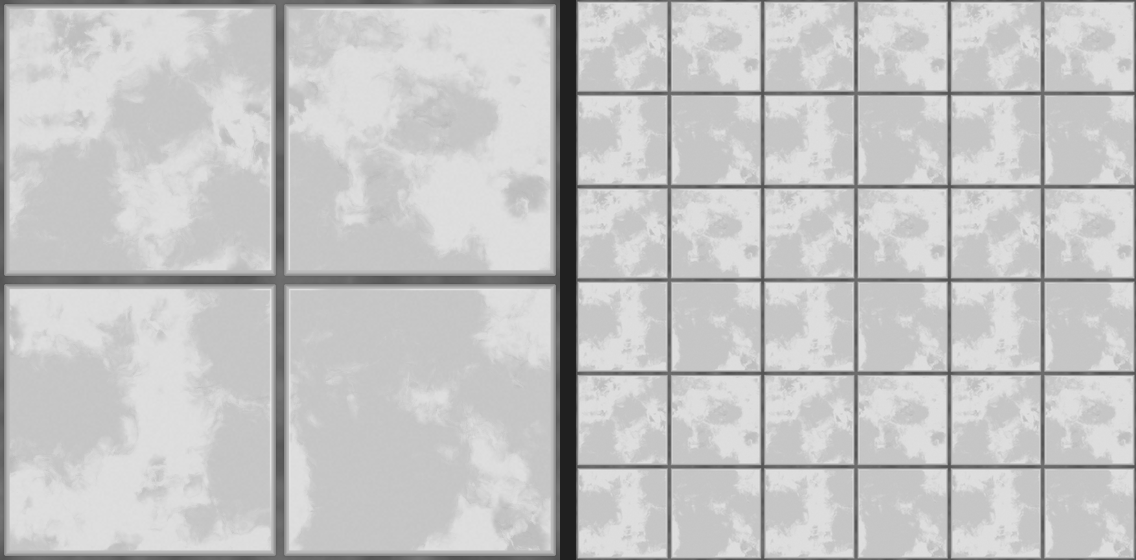
Left, the tile; right, the same tile 3 across and 3 down.
Reproduce this pattern procedurally as a WebGL 1 fragment shader.

```glsl
precision highp float;

uniform vec2 u_resolution;

float hash(vec2 p) {
  vec3 h = fract(p.xyx * 0.1031);
  h += dot(h, h.yzx + 33.33);
  return fract((h.x + h.y) * h.z);
}

// Value noise that wraps after a whole number of cells
float noise(vec2 p, float period) {
  vec2 cell = floor(p), f = fract(p);
  f = f * f * (3.0 - 2.0 * f);
  vec2 lo = mod(cell, period), hi = mod(cell + 1.0, period);
  return mix(mix(hash(lo), hash(vec2(hi.x, lo.y)), f.x),
             mix(hash(vec2(lo.x, hi.y)), hash(hi), f.x), f.y);
}

float fbm(vec2 p, float period) {
  float sum = 0.0, amp = 0.5;
  for (int i = 0; i < 6; i++) {
    sum += amp * noise(p, period);
    p = p * 2.0 + 19.0;
    period *= 2.0;
    amp *= 0.52;
  }
  return sum / 1.02;
}

// Creased noise: thin dark veins between soft puffs
float billow(vec2 p, float period) {
  float sum = 0.0, amp = 0.5;
  for (int i = 0; i < 4; i++) {
    sum += amp * abs(2.0 * noise(p, period) - 1.0);
    p = p * 2.0 + 7.0;
    period *= 2.0;
    amp *= 0.6;
  }
  return sum;
}

float roundedBox(vec2 p, float halfSize, float radius) {
  vec2 a = abs(p) - halfSize + radius;
  return length(max(a, 0.0)) + min(max(a.x, a.y), 0.0) - radius;
}

float marble(vec2 p) {
  vec2 warp = vec2(fbm(p * 2.0, 128.0), fbm(p * 2.0 + 31.0, 128.0)) - 0.5;
  vec2 w = p + 0.45 * warp;
  float puffs = billow(w * 4.0, 256.0);
  float cloud = fbm(w, 64.0) + 0.16 * (puffs - 0.4);
  float light = smoothstep(0.40, 0.59, cloud);
  float tone = mix(0.775, 0.868, light);

  // Wispy veins along the cloud borders
  float border = 4.0 * light * (1.0 - light);
  tone -= 0.04 * border * (1.0 - smoothstep(0.0, 0.45, billow(w * 7.0, 448.0)));

  // Mottled stains inside the lightest patches
  float stain = smoothstep(0.56, 0.72, fbm(p + 43.0, 64.0));
  float mottle = smoothstep(0.38, 0.62, fbm(w * 5.0, 320.0));
  return tone - 0.12 * stain * mottle * light;
}

void main() {
  vec2 uv = gl_FragCoord.xy / u_resolution;
  vec2 p = uv * 2.0;
  vec2 id = mod(floor(p), 2.0);
  vec2 q = fract(p) - 0.5;
  float px = 2.0 / min(u_resolution.x, u_resolution.y);

  // Each face sits slightly off centre inside its bevel
  vec2 shift = vec2(hash(id + 5.0), hash(id + 11.0)) - 0.5;
  float body = roundedBox(q, 0.4855, 0.007);
  float face = roundedBox(q - 0.004 * shift, 0.467, 0.003);

  // Grout
  float grout = mix(0.29, 0.49, fbm(p * 8.0, 16.0));
  grout -= 0.03 * (1.0 - smoothstep(0.0, 0.008, body));

  // Bevel, darker towards the grout and on the upper side
  float bevel = mix(0.54, 0.73, smoothstep(0.0, 0.015, -body));
  bevel -= 0.025 * smoothstep(0.0, 0.01, q.y - abs(q.x));

  // Marble face with fine grain
  vec2 stone = (q + 0.5) * 3.5 + id * vec2(17.0, 23.0) + 3.0;
  float tone = marble(stone);
  tone += 0.012 * (noise(p * 128.0, 256.0) - 0.5);

  // Broken glint on the face rim, strongest on the raised sides
  vec2 side = abs(q.x) > abs(q.y) ? vec2(sign(q.x), 0.0) : vec2(0.0, sign(q.y));
  float raised = smoothstep(-0.1, 0.2, dot(side, shift));
  float broken = smoothstep(0.3, 0.6, noise(p * 5.0, 10.0));
  float rim = 1.0 - smoothstep(0.0012, 0.0012 + px, abs(face + 0.002));

  float shade = mix(bevel, tone, smoothstep(0.003, -0.003, face));
  shade = mix(shade, 0.91, 0.75 * rim * raised * broken);
  shade = mix(grout, shade, smoothstep(0.5 * px, -0.5 * px, body));
  gl_FragColor = vec4(vec3(shade), 1.0);
}
```
